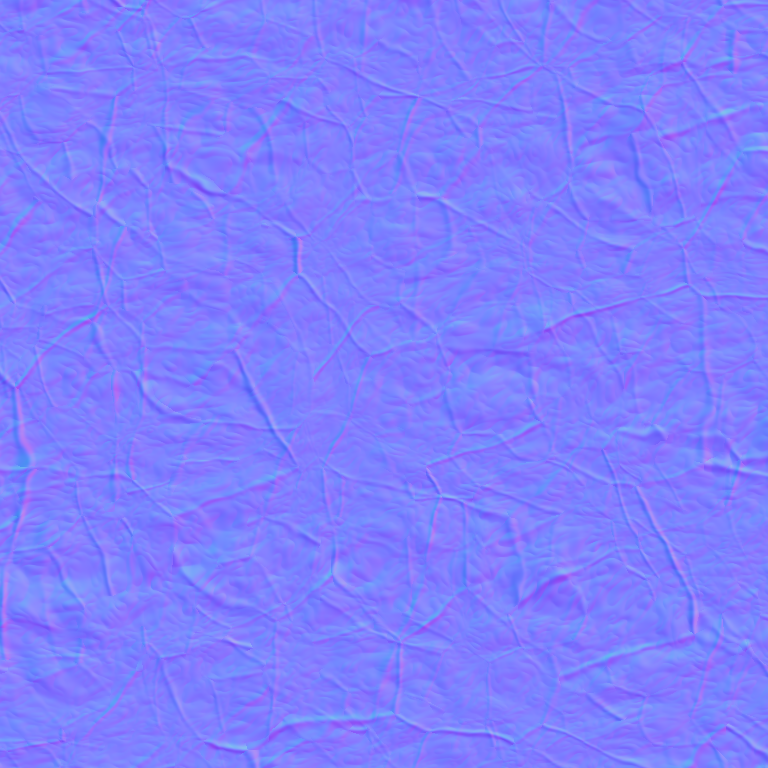
A WebGL 1 fragment shader for this texture map:

```glsl
precision highp float;

uniform vec2 u_resolution;

const float RIDGE_WIDTH = 0.0028;
const float WRINKLE_SLOPE = 0.092;

vec2 hash2(vec2 p) {
  vec2 q = vec2(dot(p, vec2(127.1, 311.7)), dot(p, vec2(269.5, 183.3)));
  return fract(sin(q) * 43758.5453);
}

mat2 rotation(float angle) {
  float c = cos(angle), s = sin(angle);
  return mat2(c, s, -s, c);
}

vec2 latticeGradient(vec2 cell) {
  return hash2(cell) * 2.0 - 1.0;
}

// Gradient noise: value in x, its exact derivatives in yz
vec3 noiseWithSlope(vec2 p) {
  vec2 cell = floor(p);
  vec2 f = p - cell;
  vec2 u = f * f * f * (f * (f * 6.0 - 15.0) + 10.0);
  vec2 du = 30.0 * f * f * (f * (f - 2.0) + 1.0);
  vec2 ga = latticeGradient(cell);
  vec2 gb = latticeGradient(cell + vec2(1.0, 0.0));
  vec2 gc = latticeGradient(cell + vec2(0.0, 1.0));
  vec2 gd = latticeGradient(cell + vec2(1.0, 1.0));
  float a = dot(ga, f);
  float b = dot(gb, f - vec2(1.0, 0.0));
  float c = dot(gc, f - vec2(0.0, 1.0));
  float d = dot(gd, f - vec2(1.0, 1.0));
  float twist = a - b - c + d;
  float value = a + u.x * (b - a) + u.y * (c - a) + u.x * u.y * twist;
  vec2 slope = mix(mix(ga, gb, u.x), mix(gc, gd, u.x), u.y)
    + du * (u.yx * twist + vec2(b, c) - a);
  return vec3(value, slope);
}

// Slope of rounded ridges along cell borders, each with its own strength
vec2 ridgeSlope(vec2 uv, float angle, float scale, float width, float weakest) {
  mat2 turn = rotation(angle);
  vec2 p = turn * uv * scale + scale * 3.7;
  vec2 base = floor(p);
  vec2 nearCell = base, nextCell = base;
  vec2 near = vec2(8.0), next = vec2(9.0);
  for (int y = -1; y <= 1; y++) {
    for (int x = -1; x <= 1; x++) {
      vec2 cell = base + vec2(float(x), float(y));
      vec2 r = cell + 0.04 + 0.92 * hash2(cell) - p;
      float d = dot(r, r);
      if (d < dot(near, near)) {
        next = near;
        nextCell = nearCell;
        near = r;
        nearCell = cell;
      } else if (d < dot(next, next)) {
        next = r;
        nextCell = cell;
      }
    }
  }
  vec2 across = normalize(next - near);
  float d = dot(0.5 * (near + next), across) / (scale * width);
  float strength = mix(weakest, 1.0, pow(hash2(nearCell + nextCell + 0.5).x, 1.5));
  return strength * d * exp(-0.5 * d * d) * across * turn;
}

// Slope of soft creases over four octaves, stretched sideways
vec2 wrinkleSlope(vec2 uv) {
  mat2 frame = mat2(0.74, 0.0, 0.0, 1.0) * rotation(-0.2);
  mat2 turn = rotation(0.5);
  float frequency = 13.0;
  vec2 slope = vec2(0.0);
  for (int i = 0; i < 4; i++) {
    vec3 n = noiseWithSlope(frame * uv * frequency + float(i) * 19.7);
    slope += n.x * inversesqrt(n.x * n.x + 0.004) * (n.yz * frame);
    frame = turn * frame;
    frequency *= 1.85;
  }
  return slope;
}

void main() {
  vec2 uv = gl_FragCoord.xy / min(u_resolution.x, u_resolution.y);

  // Bending at three sizes makes the borders wander and jitter
  vec3 broad = noiseWithSlope(uv * 5.0 + 2.3);
  vec3 medium = noiseWithSlope(uv * 17.0 + 7.9);
  vec3 fine = noiseWithSlope(uv * 48.0 + 4.1);
  vec2 bent = uv + 0.018 * broad.yz + 0.0048 * medium.yz + 0.0011 * fine.yz;
  float patches = 0.95 + 0.7 * broad.x;
  float fading = clamp(0.85 + 1.4 * medium.x, 0.3, 1.3);

  // Three ridge networks, from large cells to faint small ones
  vec2 slope = 0.68 * fading * ridgeSlope(bent, 0.0, 5.4, RIDGE_WIDTH, 0.2);
  slope += 0.5 * fading * ridgeSlope(bent, 0.6, 8.5, RIDGE_WIDTH * 0.95, 0.1);
  slope += 0.34 * patches * ridgeSlope(bent, 1.1, 15.0, RIDGE_WIDTH * 0.9, 0.05);
  slope += WRINKLE_SLOPE * patches * wrinkleSlope(mix(uv, bent, 0.7));

  // The slope is stored as a surface normal
  vec3 normal = normalize(vec3(-slope, 1.0));
  gl_FragColor = vec4(0.5 + 0.5 * normal, 1.0);
}
```
